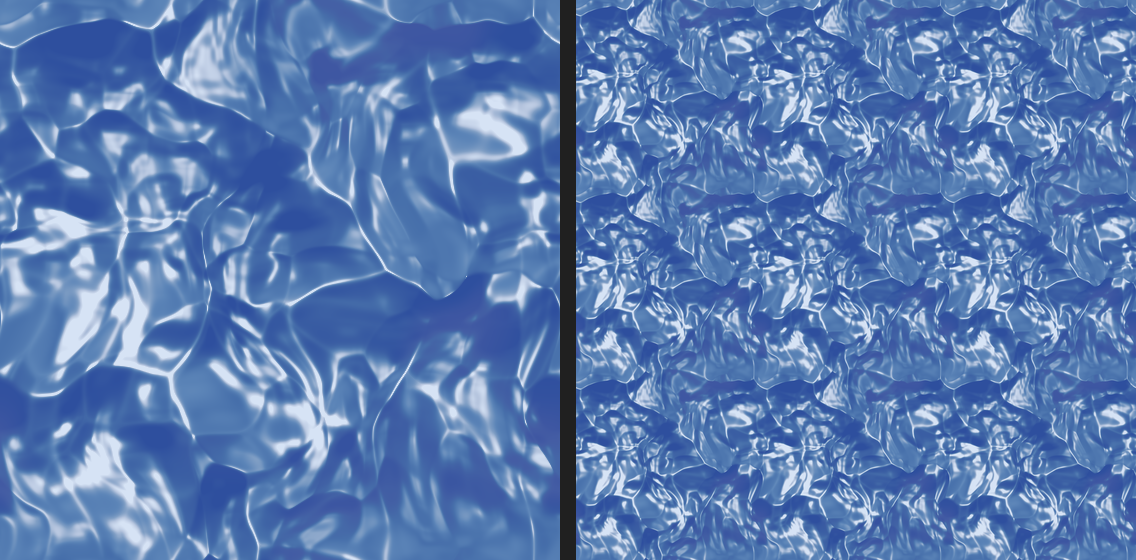
Left: one tile. Right: repeated 3 by 3.
Reproduce this texture procedurally as a WebGL 2 fragment shader.

```glsl
#version 300 es
precision highp float;
// Glossy blue surface of crowded, lumpy bulges with pale glints and fine creases.
// Two layers of softly joined domes and fine ripples give a slope; the slope is
// lit by a broad shade and a narrow gloss, then coloured with a ramp. It tiles.
uniform vec2 u_resolution;
out vec4 fragColor;

const vec2 BIG_CELLS = vec2(5.0, 4.0);
const vec2 SMALL_CELLS = vec2(11.0, 9.0);
const vec2 RIPPLES = vec2(17.0, 12.0);
const vec2 FINE_RIPPLES = vec2(34.0, 27.0);
const float BIG_SLOPE = 0.85;
const float SMALL_SLOPE = 0.42;
const float RIPPLE_SLOPE = 0.46;
const float FINE_SLOPE = 0.22;
const float CREASE_SHARPNESS = 42.0;
const float JITTER = 0.85;
const float SIZE_SPREAD = 0.14;
const float COARSE_WARP = 0.10;
const float FINE_WARP = 0.035;
const vec2 GLOSS_SLOPE = vec2(0.03, -0.12);
const float GLOSS_WIDTH = 0.085;
const float GLOSS_GAIN = 0.84;
const float SHADE_GAIN = 0.34;
const float BASE_TONE = 0.24;
const vec3 VIOLET = vec3(0.35, 0.39, 0.66);
const vec3 RAMP[7] = vec3[7](
  vec3(0.18, 0.31, 0.62), vec3(0.23, 0.37, 0.64), vec3(0.28, 0.44, 0.67),
  vec3(0.36, 0.52, 0.72), vec3(0.50, 0.62, 0.77), vec3(0.71, 0.77, 0.87),
  vec3(0.84, 0.89, 0.96));

// Three random values for a lattice cell, wrapped to the period.
vec3 hash(vec2 cell, vec2 period, float seed) {
  uvec3 v = uvec3(uvec2(mod(cell, period) + 0.5), uint(seed));
  v = v * 1664525u + 1013904223u;
  v.x += v.y * v.z; v.y += v.z * v.x; v.z += v.x * v.y;
  v ^= v >> 16u;
  v.x += v.y * v.z; v.y += v.z * v.x; v.z += v.x * v.y;
  return vec3(v >> 8u) / 16777216.0;
}

// Wrapping value noise: x is the value from 0 to 1, yz its gradient.
vec3 noise(vec2 uv, vec2 period, float seed) {
  vec2 p = uv * period;
  vec2 i = floor(p);
  vec2 f = p - i;
  vec2 u = f * f * f * (f * (f * 6.0 - 15.0) + 10.0);
  vec2 du = 30.0 * f * f * (f - 1.0) * (f - 1.0);
  float a = hash(i, period, seed).x;
  float b = hash(i + vec2(1, 0), period, seed).x;
  float c = hash(i + vec2(0, 1), period, seed).x;
  float d = hash(i + vec2(1, 1), period, seed).x;
  float k = a - b - c + d;
  return vec3(a + (b - a) * u.x + (c - a) * u.y + k * u.x * u.y,
              du * (vec2(b - a, c - a) + k * u.yx));
}

// Softly joined domes: xy is the slope, z rises to 1 along the creases.
vec3 domes(vec2 uv, vec2 period, float sharpness, float seed) {
  vec2 p = uv * period;
  vec2 slope = vec2(0.0);
  float total = 0.0, squares = 0.0;
  for (int y = -1; y <= 1; y++) {
    for (int x = -1; x <= 1; x++) {
      vec2 cell = floor(p) + vec2(x, y);
      vec3 rnd = hash(cell, period, seed);
      vec2 offset = p - cell - 0.5 - JITTER * (rnd.xy - 0.5);
      float w = exp(-sharpness * (dot(offset, offset) - SIZE_SPREAD * rnd.z));
      slope += w * offset;
      total += w;
      squares += w * w;
    }
  }
  return vec3(slope / total, min(2.0 - 2.0 * squares / (total * total), 1.0));
}

vec2 warp(vec2 uv, vec2 period, float seed) {
  return vec2(noise(uv, period, seed).x, noise(uv, period, seed + 1.0).x) - 0.5;
}

vec3 ramp(float tone) {
  float t = clamp(tone, 0.0, 1.2) * 5.0;
  vec3 color = RAMP[0];
  for (int i = 1; i < 7; i++)
    color = mix(color, RAMP[i], clamp(t - float(i - 1), 0.0, 1.0));
  return color;
}

void main() {
  vec2 uv = gl_FragCoord.xy / u_resolution;
  // Wrinkled coordinates
  vec2 q = uv + COARSE_WARP * warp(uv, vec2(4.0), 1.0);
  q += FINE_WARP * warp(q, vec2(13.0, 10.0), 3.0);

  // Surface slope
  vec3 bulges = domes(q, BIG_CELLS, CREASE_SHARPNESS, 5.0);
  vec3 lumps = domes(q, SMALL_CELLS, 0.5 * CREASE_SHARPNESS, 6.0);
  vec2 slope = BIG_SLOPE * bulges.xy + SMALL_SLOPE * lumps.xy;
  slope += RIPPLE_SLOPE * noise(q, RIPPLES, 7.0).yz;
  slope += FINE_SLOPE * noise(q, FINE_RIPPLES, 8.0).yz;

  // Broad shade, gloss and creases
  float patches = noise(q, vec2(4.0, 3.0), 9.0).x;
  float streaks = noise(q, vec2(9.0, 7.0), 10.0).x;
  vec2 tilt = slope - GLOSS_SLOPE;
  float gloss = exp(-dot(tilt, tilt) / GLOSS_WIDTH);
  float tone = BASE_TONE - SHADE_GAIN * slope.y + 0.22 * (streaks - 0.5);
  tone += GLOSS_GAIN * gloss * mix(0.55, 1.45, patches);
  tone += 0.45 * bulges.z * smoothstep(0.4, 0.75, streaks);
  tone += 0.14 * lumps.z * smoothstep(0.45, 0.8, patches);

  // Colour, with a violet tint in some of the shade
  float tint = smoothstep(0.5, 0.9, noise(q, vec2(5.0), 11.0).x);
  tint *= 0.4 * (1.0 - smoothstep(0.1, 0.45, tone));
  fragColor = vec4(mix(ramp(tone), VIOLET, tint), 1.0);
}
```
